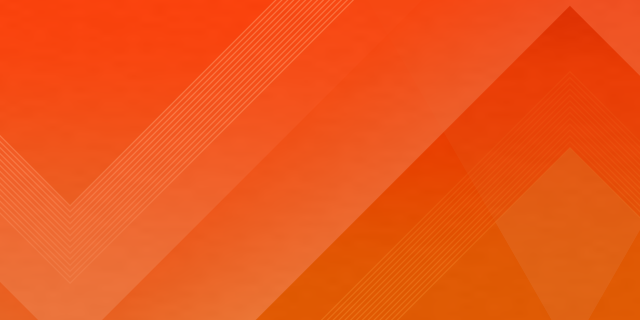
A Shadertoy shader for this background:

```glsl
// Coverage of the side where d is positive, with a soft edge.
float fillMask(float d, float soft) {
    return smoothstep(-soft, soft, d);
}

// Evenly spaced thin lines between the levels low and high of a field.
float stripes(float field, float low, float high, float gaps, float halfWidth, float soft) {
    float spacing = (high - low) / gaps;
    float t = (field - low) / spacing;
    float lineDist = abs(fract(t + 0.5) - 0.5) * spacing;
    float inside = step(-0.5, t) * step(t, gaps + 0.5);
    return inside * (1.0 - smoothstep(halfWidth - soft, halfWidth + soft, lineDist));
}

// Level of a V shape; its arms rise from axisX with the given slope.
float vee(vec2 p, float axisX, float slope) {
    return p.y - slope * abs(p.x - axisX);
}

float hash(vec2 p) {
    return fract(sin(dot(p, vec2(127.1, 311.7))) * 43758.5);
}

float valueNoise(vec2 p) {
    vec2 cell = floor(p);
    vec2 f = fract(p);
    f = f * f * (3.0 - 2.0 * f);
    float low = mix(hash(cell), hash(cell + vec2(1, 0)), f.x);
    float high = mix(hash(cell + vec2(0, 1)), hash(cell + vec2(1, 1)), f.x);
    return mix(low, high, f.y);
}

// Warm backdrop with the left V and the wide diagonal band.
vec3 backdrop(vec2 p, float level, float soft) {
    vec3 inner = mix(vec3(0.91, 0.39, 0.15), vec3(0.98, 0.26, 0.05), smoothstep(0.15, 1.0, p.y));
    vec3 outer = mix(vec3(0.92, 0.46, 0.24), vec3(0.97, 0.28, 0.07), smoothstep(-0.1, 1.05, p.y));
    vec3 color = mix(outer, inner, fillMask(level - 0.357, soft));

    float across = clamp((-0.1 - level) / 0.48, 0.0, 1.0);
    vec3 bandNear = mix(vec3(0.91, 0.38, 0.13), vec3(0.97, 0.27, 0.06), p.y);
    vec3 bandFar = mix(vec3(0.92, 0.46, 0.21), vec3(0.94, 0.31, 0.13), p.y);
    vec3 band = mix(bandNear, bandFar, across);
    return mix(color, band, fillMask(-0.1 - level, soft));
}

// Deep gradient of the right peak.
vec3 peakColor(vec2 p) {
    vec3 color = mix(vec3(0.88, 0.35, 0.01), vec3(0.92, 0.22, 0.0), smoothstep(0.05, 0.75, p.y));
    return mix(color, vec3(0.87, 0.18, 0.0), smoothstep(0.75, 1.0, p.y));
}

void mainImage(out vec4 fragColor, in vec2 fragCoord) {
    vec2 p = fragCoord / iResolution.y;
    p.x *= 2.0 * iResolution.y / iResolution.x;
    float soft = 1.0 / iResolution.y;

    const float LEFT_AXIS = 0.219;
    const float RIGHT_AXIS = 1.781;
    float leftLevel = vee(p, LEFT_AXIS, 1.0);
    float peakLevel = vee(p, RIGHT_AXIS, -1.0);
    float wedgeLevel = vee(p, RIGHT_AXIS, 1.742) + 0.1;

    // Left field and its fine V lines
    vec3 color = backdrop(p, leftLevel, soft);
    float leftLines = stripes(leftLevel, 0.115, 0.357, 13.0, 0.0025, soft);
    float leftFade = mix(0.22, 0.5, smoothstep(0.1, 0.7, p.y));
    color = mix(color, vec3(1.0, 0.64, 0.45), leftLines * leftFade);

    // Right peak with its fading lines
    float peak = fillMask(0.982 - peakLevel, soft);
    vec3 deep = peakColor(p);
    float peakLines = stripes(peakLevel, 0.539, 0.776, 13.0, 0.0025, soft);
    float peakFade = mix(0.36, 0.1, smoothstep(0.0, 0.6, p.y));
    float core = fillMask(0.539 - peakLevel, soft);
    deep = mix(deep, vec3(0.87, 0.36, 0.02), 0.4 * core);
    deep = mix(deep, vec3(0.98, 0.6, 0.22), peakLines * peakFade);
    color = mix(color, deep, peak);

    // Translucent downward wedge
    float wedge = fillMask(wedgeLevel, soft);
    float wedgeAlpha = mix(0.05, mix(0.1, 0.26, core), peak);
    wedgeAlpha *= 1.0 - 0.6 * smoothstep(0.6, 1.0, p.y);
    color = mix(color, vec3(0.88, 0.49, 0.27), wedge * wedgeAlpha);

    // Faint mottling
    color += 0.012 * (valueNoise(p * vec2(24.0, 50.0)) - 0.5);
    fragColor = vec4(clamp(color, 0.0, 1.0), 1.0);
}
```
